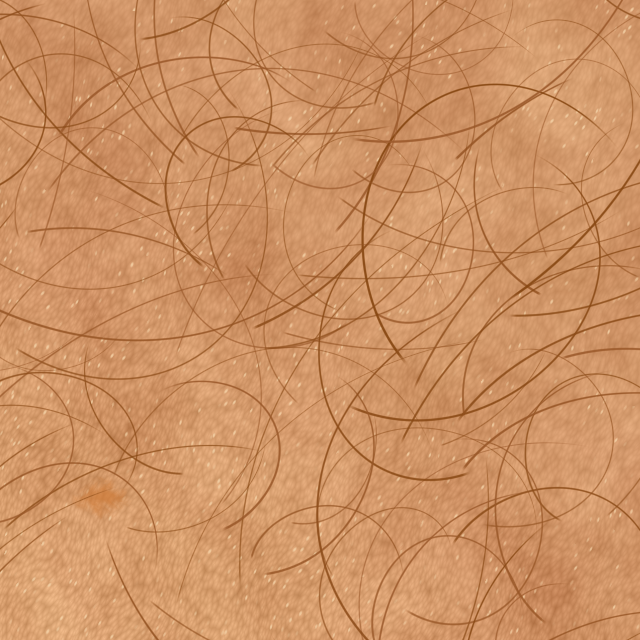
A WebGL 1 fragment shader for this texture:

```glsl
precision highp float;
uniform vec2 u_resolution;

// Close view of tanned skin under a tangle of fine brown hairs.
// Layered sines tint the skin, stretched cellular noise gives its slanted grain
// and glints, and a loop of tapered spiral arcs lays the hairs on top.

vec3 hash3(vec2 p) {
  vec3 s = vec3(dot(p, vec2(127.1, 311.7)),
                dot(p, vec2(269.5, 183.3)),
                dot(p, vec2(419.2, 371.9)));
  return fract(sin(s) * 43758.547);
}

// Distance to the nearest cell point, and that cell's random value.
vec2 cellular(vec2 p) {
  vec2 cell = floor(p);
  vec2 nearest = vec2(9.0, 0.0);
  for (int y = -1; y <= 1; y++) {
    for (int x = -1; x <= 1; x++) {
      vec2 id = cell + vec2(float(x), float(y));
      vec3 rnd = hash3(id);
      float d = length(id + rnd.xy - p);
      if (d < nearest.x) nearest = vec2(d, rnd.z);
    }
  }
  return nearest;
}

// Warped sine layers, roughly -1 to 1.
float blotches(vec2 p) {
  float sum = 0.0;
  float amp = 0.5;
  for (int i = 0; i < 5; i++) {
    p += 0.45 * sin(p.yx * 1.3 + float(i) * 1.9);
    sum += amp * sin(p.x) * sin(p.y + 0.7);
    p = mat2(1.4, 1.1, -1.1, 1.4) * p + 2.3;
    amp *= 0.68;
  }
  return sum;
}

vec3 skin(vec2 p) {
  // Grain axes: x across the streaks, y along them.
  vec2 along = vec2(cos(1.12), sin(1.12));
  vec2 grain = vec2(dot(p, vec2(along.y, -along.x)), dot(p, along));
  grain.x += 0.004 * sin(grain.y * 31.0) + 0.003 * sin(p.x * 47.0);
  float lowerLeft = smoothstep(1.2, 0.1, p.x * 0.6 + p.y);
  float patchTone = blotches(p * 12.0);

  vec3 color = vec3(0.820, 0.588, 0.408);
  color += vec3(0.046, 0.056, 0.056) * patchTone;
  color += vec3(0.026, 0.040, 0.032) * blotches(p * 5.0 + 4.0);
  color += vec3(0.026, 0.030, 0.018) * (lowerLeft - 0.42);

  // Soft creases and fine slanted streaks.
  float crease = cellular(grain * vec2(48.0, 30.0) + 7.0).x;
  float streak = cellular(grain * vec2(185.0, 75.0)).x;
  color += 0.060 * (0.45 - crease);
  color += mix(0.06, 0.13, lowerLeft) * (0.45 - streak);

  // Orange freckle with a ragged edge.
  float spot = length((p - vec2(0.158, 0.222)) * vec2(1.0, 1.4));
  spot += 0.014 * blotches(p * 90.0);
  color = mix(color, vec3(0.80, 0.47, 0.21), 0.7 * smoothstep(0.045, 0.008, spot));

  // Small pale glints in loose clusters.
  vec2 glint = cellular(grain * vec2(92.0, 42.0) + 31.0);
  float gathered = 0.70 - 0.35 * blotches(p * 17.0 + 9.0) - 0.12 * lowerLeft;
  float shine = smoothstep(0.25, 0.04, glint.x) * smoothstep(gathered, gathered + 0.4, glint.y);
  return mix(color, vec3(0.96, 0.83, 0.66), 0.8 * shine);
}

// Coverage of one hair: a spiral arc through a random midpoint.
float hair(vec2 p, float index, float pixel) {
  vec3 place = hash3(vec2(index, 3.7));
  vec3 shape = hash3(vec2(index, 8.2));
  vec3 look = hash3(vec2(index, 15.4));

  float heading = place.z < 0.52 ? 0.3 + 1.1 * (shape.x - 0.5)
                                 : 1.45 + 1.5 * (shape.x - 0.5);
  vec2 dir = vec2(cos(heading), sin(heading));
  float turn = shape.y < 0.5 ? -1.0 : 1.0;
  vec2 outward = turn * vec2(dir.y, -dir.x);
  float radius = 0.12 + 0.65 * shape.z * shape.z;
  float span = min((0.22 + 0.60 * look.x) / radius, 3.8);

  vec2 q = p - (place.xy * 1.2 - 0.1) + radius * outward;
  float angle = atan(dot(q, dir), dot(q, outward));
  float bend = 1.0 + 0.40 * (look.y - 0.5) * angle + 0.035 * sin(angle * 2.7 + index);
  float d = abs(length(q) - radius * bend);

  float t = angle / span + 0.5;
  float width = mix(0.0009, 0.0020, look.z) * mix(1.0, 0.5, t);
  float ends = smoothstep(0.0, 0.03, t) * smoothstep(1.0, 0.85, t);
  float line = 1.0 - smoothstep(width - pixel, width + pixel, d);
  return line * ends * mix(0.55, 0.92, look.z);
}

void main() {
  vec2 p = gl_FragCoord.xy / u_resolution.y;
  float pixel = 0.8 / u_resolution.y;
  vec3 color = skin(p);

  for (int i = 0; i < 120; i++) {
    float index = float(i) + 1.0;
    vec3 brown = mix(vec3(0.52, 0.27, 0.06), vec3(0.62, 0.36, 0.18), fract(index * 0.618));
    color = mix(color, brown, hair(p, index, pixel));
  }
  gl_FragColor = vec4(color, 1.0);
}
```
